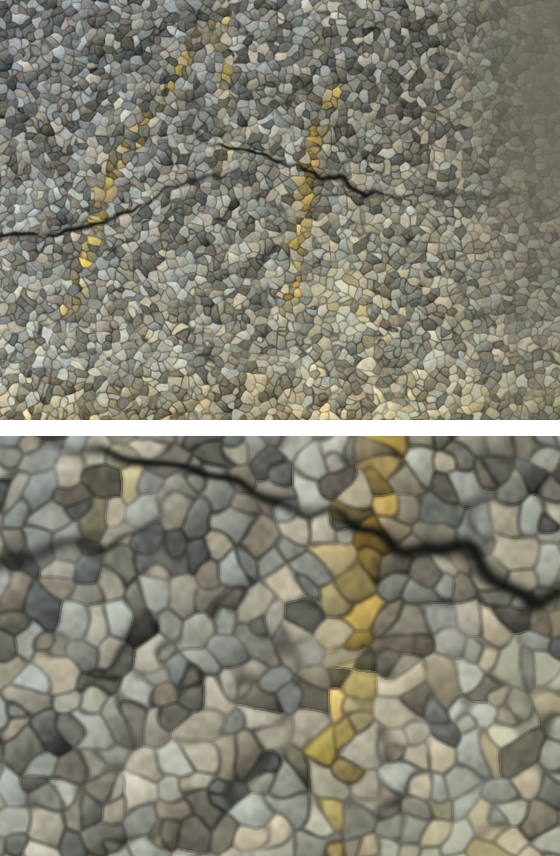
Top: the whole. Bottom: its middle third, enlarged.
This texture is drawn by a Shadertoy shader. Its source:

```glsl
// Worn asphalt: crushed grey stone chips, two dark cracks, faint ochre lines
// and a pale paint patch. Chips are stretched Voronoi cells tinted one by one;
// cracks and lines are noisy curves, and a dull haze covers the right side.

vec2 hash2(vec2 p) {
    vec3 q = fract(p.xyx * vec3(0.1031, 0.1030, 0.0973));
    q += dot(q, q.yzx + 33.33);
    return fract((q.xx + q.yz) * q.zy);
}

float noise(vec2 p) {
    vec2 i = floor(p), f = fract(p);
    f = f * f * (3.0 - 2.0 * f);
    return mix(mix(hash2(i).x, hash2(i + vec2(1, 0)).x, f.x),
               mix(hash2(i + vec2(0, 1)).x, hash2(i + vec2(1, 1)).x, f.x), f.y);
}

// Soft band around zero, cut off outside the range lo..hi of t
float band(float d, float width, float t, float lo, float hi) {
    return exp(-d * d / (width * width))
         * smoothstep(lo - 0.03, lo + 0.03, t) * smoothstep(hi + 0.03, hi - 0.03, t);
}

float ochreLines(vec2 p) {
    float wobble = 0.02 * (noise(p * 18.0) - 0.5);
    float leftX = 0.165 + 0.333 * (p.y - 0.262) + 0.36 * max(p.y - 0.62, 0.0);
    float rightX = 0.70 + 0.35 * pow(max(p.y - 0.25, 0.0), 2.0);
    float left = band(p.x - leftX + wobble, 0.017, p.y, 0.25, 0.95);
    float middle = band(p.x - 0.535 + wobble, 0.012, p.y, 0.60, 0.97);
    float right = band(p.x - rightX + wobble, 0.014, p.y, 0.26, 0.80);
    return max(left, max(0.8 * middle, right));
}

float palePaint(vec2 p) {
    vec2 q = (p - vec2(0.82, 0.275)) / vec2(0.075, 0.09);
    float blob = 0.8 * exp(-dot(q, q) * dot(q, q));
    float streak = band(p.y - 0.39 - 0.95 * (p.x - 0.79), 0.022, p.x, 0.76, 0.89);
    return max(blob, streak);
}

float cracks(vec2 p) {
    vec2 w = p + 0.018 * (vec2(noise(p * 38.0), noise(p * 38.0 + 70.0)) - 0.5);
    w.y += 0.016 * (noise(p * 15.0 + 9.0) - 0.5);
    float lowY = 0.445 + 0.155 * smoothstep(0.08, 0.62, w.x);
    float highY = max(0.644 - 0.31 * (w.x - 0.573), 0.535);
    float width = mix(0.003, 0.0085, noise(p * 24.0 + 31.0));
    float low = band(w.y - lowY, width, p.x, -0.1, 0.56)
              * mix(1.0, 0.6, smoothstep(0.28, 0.42, p.x));
    float high = band(w.y - highY, width, p.x, 0.44, 1.25)
               * mix(1.0, 0.4, smoothstep(0.85, 0.98, p.x))
               * mix(0.5, 1.0, smoothstep(0.46, 0.57, p.x));
    float hairX = 0.39 + 0.25 * (p.y - 0.77);
    float hair = 0.6 * band(w.x - hairX, 0.004, p.y, 0.77, 0.87);
    return max(max(low, high), hair) * smoothstep(0.1, 0.4, noise(p * 20.0 + 5.0));
}

vec3 asphalt(vec2 p) {
    const float chipsPerHeight = 47.0;
    vec2 g = (p + 0.006 * vec2(noise(p * 60.0), noise(p * 60.0 + 40.0))) * chipsPerHeight;
    vec2 cell = floor(g), chip = cell, offset = vec2(0);
    float nearest = 9.0, second = 9.0;

    // Closest chip, each with its own direction, length and size
    for (int j = -2; j <= 2; j++)
    for (int i = -2; i <= 2; i++) {
        vec2 id = cell + vec2(i, j);
        vec2 d = g - id - hash2(id);
        vec2 shape = hash2(id + 151.0);
        float a = 3.1416 * shape.x;
        vec2 r = vec2(dot(d, vec2(cos(a), sin(a))), dot(d, vec2(-sin(a), cos(a))));
        float dist = length(r * vec2(0.78, 1.25)) * mix(0.8, 1.3, shape.y);
        if (dist < nearest) {
            second = nearest;
            nearest = dist; chip = id; offset = d;
        } else second = min(second, dist);
    }
    vec2 tone = hash2(chip + 311.0), tint = hash2(chip + 523.0);
    vec2 center = (chip + 0.5) / chipsPerHeight;

    // Stone brightness: chip tone, tilted facet, fine grit, dark gaps
    float grey = 0.50 + 0.10 * smoothstep(0.9, 0.0, p.y);
    grey += 0.38 * (tone.x - 0.5) + 0.08 * smoothstep(0.85, 1.0, tone.y);
    grey += 0.22 * tint.y * dot(offset, vec2(-0.5, 0.8));
    grey += 0.10 * (noise(p * 190.0) - 0.5) + 0.09 * (noise(p * 7.0) - 0.5);
    float gap = 1.0 - smoothstep(0.0, 0.24, second - nearest);
    grey *= 1.0 - gap * mix(0.15, 0.55, noise(p * 42.0 + 17.0));

    // Cool upper left, warm lower right
    float warmth = clamp(0.45 + 0.45 * p.x - 0.55 * (p.y - 0.5), 0.0, 1.0);
    vec3 color = grey * mix(vec3(0.97, 1.0, 1.01), vec3(1.03, 1.01, 0.88), warmth);
    color *= 1.0 + (tint.x - 0.5) * vec3(0.09, 0.0, -0.10);

    // Paint sticks to whole chips
    float ochre = ochreLines(center) + 0.22 * smoothstep(0.13, 0.03, p.y);
    ochre *= smoothstep(0.1, 0.8, tint.y + 0.15);
    color = mix(color, color * vec3(1.22, 1.06, 0.60), min(ochre, 1.0));
    float paint = palePaint(center) * smoothstep(0.25, 0.6, tone.y);
    vec3 cream = mix(vec3(0.87, 0.86, 0.74), vec3(0.78, 0.73, 0.45), tint.x * tint.x);
    color = mix(color, cream * (1.0 - 0.35 * gap), 0.8 * paint);

    return mix(color, vec3(0.07, 0.075, 0.065), 0.93 * cracks(p));
}

void mainImage(out vec4 fragColor, in vec2 fragCoord) {
    vec2 p = fragCoord / iResolution.y;

    // Four samples soften the chip edges
    vec3 color = vec3(0);
    for (int k = 0; k < 4; k++)
        color += 0.25 * asphalt(p + 0.0018 * (vec2(k % 2, k / 2) - 0.5));

    float haze = smoothstep(0.95, 1.32, p.x) * mix(0.3, 0.88, smoothstep(0.1, 0.75, p.y));
    color = mix(color, vec3(0.43, 0.42, 0.37), haze);
    fragColor = vec4(clamp(color, 0.0, 1.0), 1.0);
}
```
